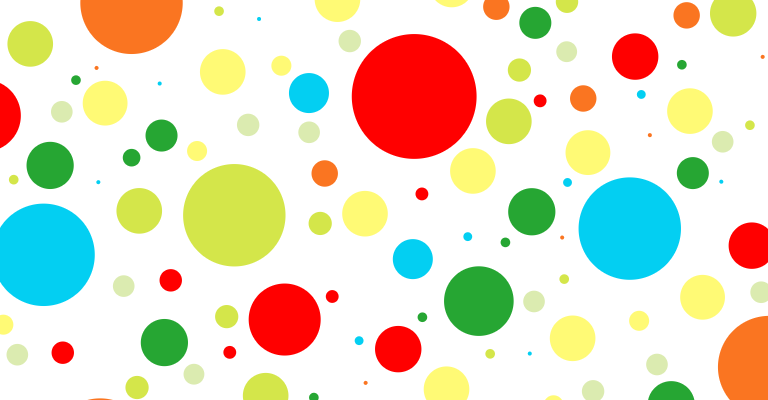
Give the GLSL for this pattern, as a Shadertoy shader.

```glsl
const vec3 WHITE  = vec3(1.0);
const vec3 RED    = vec3(1.0, 0.0, 0.0);
const vec3 ORANGE = vec3(0.98, 0.46, 0.13);
const vec3 LIME   = vec3(0.83, 0.90, 0.29);
const vec3 YELLOW = vec3(1.0, 0.98, 0.46);
const vec3 CYAN   = vec3(0.01, 0.81, 0.95);
const vec3 GREEN  = vec3(0.15, 0.65, 0.20);
const vec3 PALE   = vec3(0.86, 0.92, 0.69);

const float GAP = 0.02;      // least space between two dots
const int TRIES = 6;         // positions tested before a cell stays empty

struct Grid { float size; float angle; };
const Grid BIG_GRID    = Grid(0.48, 0.45);
const Grid MEDIUM_GRID = Grid(0.225, 1.1);
const Grid SMALL_GRID  = Grid(0.14, 0.25);

struct Dot { vec2 center; float radius; vec3 color; };

// Kinds of dots per tier: colour and radius
const vec4 BIG_KINDS[7] = vec4[7](
    vec4(CYAN, 0.128), vec4(LIME, 0.128), vec4(RED, 0.156), vec4(RED, 0.09),
    vec4(ORANGE, 0.128), vec4(RED, 0.09), vec4(GREEN, 0.087));

const vec4 MEDIUM_KINDS[9] = vec4[9](
    vec4(YELLOW, 0.057), vec4(LIME, 0.058), vec4(GREEN, 0.059),
    vec4(YELLOW, 0.056), vec4(RED, 0.058), vec4(CYAN, 0.05),
    vec4(YELLOW, 0.057), vec4(LIME, 0.057), vec4(GREEN, 0.04));

const vec4 SMALL_KINDS[17] = vec4[17](
    vec4(PALE, 0.027), vec4(ORANGE, 0.033), vec4(GREEN, 0.022),
    vec4(LIME, 0.029), vec4(PALE, 0.027), vec4(RED, 0.028),
    vec4(CYAN, 0.011), vec4(YELLOW, 0.025), vec4(PALE, 0.026),
    vec4(LIME, 0.012), vec4(ORANGE, 0.033), vec4(GREEN, 0.012),
    vec4(PALE, 0.028), vec4(RED, 0.016), vec4(CYAN, 0.005),
    vec4(LIME, 0.028), vec4(ORANGE, 0.005));

float hash(vec2 p) {
    return fract(sin(dot(p, vec2(127.1, 311.7))) * 43758.5453);
}

mat2 rotation(float a) {
    return mat2(cos(a), sin(a), -sin(a), cos(a));
}

vec2 toGrid(vec2 p, Grid g)   { return rotation(-g.angle) * p / g.size; }
vec2 fromGrid(vec2 q, Grid g) { return rotation(g.angle) * q * g.size; }

// Random centre that keeps the whole dot inside its cell
vec2 scatter(vec2 cell, float radius, Grid g, float seed) {
    vec2 random = vec2(hash(cell + seed), hash(cell + seed + 57.3));
    float slack = 0.5 - (radius + 0.5 * GAP) / g.size;
    return fromGrid(cell + 0.5 + (2.0 * random - 1.0) * slack, g);
}

// Steps through the kinds so that each keeps its share
int kindIndex(vec2 cell, vec2 stride, float count) {
    return int(mod(dot(cell, stride), count) + 0.5);
}

float dotDistance(vec2 p, Dot d) {
    return distance(p, d.center) - d.radius;
}

Dot bigDot(vec2 cell) {
    vec4 kind = BIG_KINDS[kindIndex(cell, vec2(1.0, 3.0), 7.0)];
    return Dot(scatter(cell, kind.a, BIG_GRID, 3.7), kind.a, kind.rgb);
}

float bigDistance(vec2 p) {
    vec2 base = floor(toGrid(p, BIG_GRID) - 0.5);
    float d = 1.0;
    for (int i = 0; i < 4; i++)
        d = min(d, dotDistance(p, bigDot(base + vec2(i % 2, i / 2))));
    return d;
}

// A negative radius marks an empty cell
Dot mediumDot(vec2 cell) {
    vec4 kind = MEDIUM_KINDS[kindIndex(cell, vec2(1.0, 4.0), 9.0)];
    for (int i = 0; i < TRIES; i++) {
        vec2 center = scatter(cell, kind.a, MEDIUM_GRID, 11.3 + 5.9 * float(i));
        if (bigDistance(center) > kind.a + GAP) return Dot(center, kind.a, kind.rgb);
    }
    return Dot(vec2(0.0), -1.0, WHITE);
}

float mediumDistance(vec2 p) {
    vec2 base = floor(toGrid(p, MEDIUM_GRID) - 0.5);
    float d = 1.0;
    for (int i = 0; i < 4; i++)
        d = min(d, dotDistance(p, mediumDot(base + vec2(i % 2, i / 2))));
    return d;
}

Dot smallDot(vec2 cell) {
    vec4 kind = SMALL_KINDS[kindIndex(cell, vec2(5.0, 7.0), 17.0)];
    for (int i = 0; i < TRIES; i++) {
        vec2 center = scatter(cell, kind.a, SMALL_GRID, 23.1 + 7.7 * float(i));
        float space = kind.a + GAP;
        if (bigDistance(center) > space && mediumDistance(center) > space)
            return Dot(center, kind.a, kind.rgb);
    }
    return Dot(vec2(0.0), -1.0, WHITE);
}

vec3 paint(vec3 below, vec2 p, Dot d, float pixel) {
    return mix(below, d.color, clamp(0.5 - dotDistance(p, d) / pixel, 0.0, 1.0));
}

void mainImage(out vec4 fragColor, in vec2 fragCoord) {
    float pixel = 1.0 / iResolution.y;
    vec2 p = fragCoord * pixel;

    vec3 color = paint(WHITE, p, bigDot(floor(toGrid(p, BIG_GRID))), pixel);
    color = paint(color, p, mediumDot(floor(toGrid(p, MEDIUM_GRID))), pixel);
    color = paint(color, p, smallDot(floor(toGrid(p, SMALL_GRID))), pixel);
    fragColor = vec4(color, 1.0);
}
```
